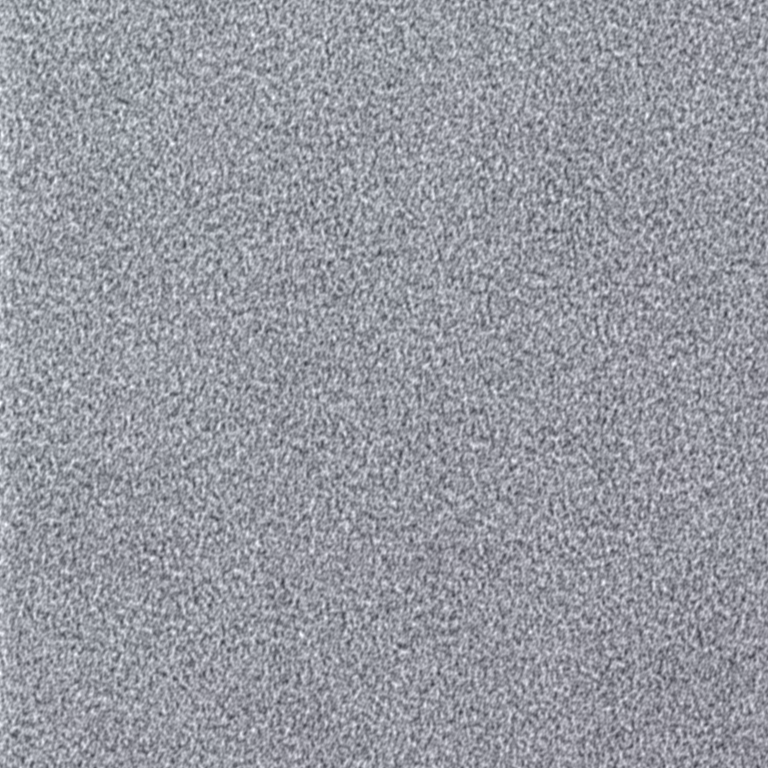
This texture is drawn by a WebGL 2 fragment shader. Its source:

```glsl
#version 300 es
precision highp float;
// Short grey carpet pile: fine upright fibre grains with faint broad shading.

uniform vec2 u_resolution;
out vec4 fragColor;

const vec3 PILE_GREY = vec3(0.593, 0.602, 0.634);
const float GRAIN_CONTRAST = 0.44;

// Integer hash of a lattice cell, giving a value in 0..1
float hashCell(ivec2 cell, uint seed) {
    uvec2 q = uvec2(cell) * uvec2(1597u, 3812u) + seed * 7919u;
    uint h = q.x * 747796u + (q.y ^ (q.x >> 3)) * 277803u;
    h = (h ^ (h >> 15)) * 739981u;
    h = (h ^ (h >> 13)) * 668265u;
    h ^= h >> 16;
    return float(h & 65535u) / 65536.0;
}

// Dot product of a random unit gradient with the offset from its corner
float cornerSlope(ivec2 cell, vec2 offset, uint seed) {
    float angle = 6.28319 * hashCell(cell, seed);
    return dot(vec2(cos(angle), sin(angle)), offset);
}

float gradientNoise(vec2 p, uint seed) {
    ivec2 cell = ivec2(floor(p));
    vec2 f = fract(p);
    vec2 blend = f * f * f * (f * (f * 6.0 - 15.0) + 10.0);
    float bottom = mix(cornerSlope(cell, f, seed),
                       cornerSlope(cell + ivec2(1, 0), f - vec2(1, 0), seed), blend.x);
    float top = mix(cornerSlope(cell + ivec2(0, 1), f - vec2(0, 1), seed),
                    cornerSlope(cell + ivec2(1, 1), f - vec2(1, 1), seed), blend.x);
    return mix(bottom, top, blend.y);
}

vec2 rotate(vec2 p, float angle) {
    float c = cos(angle), s = sin(angle);
    return vec2(c * p.x - s * p.y, s * p.x + c * p.y);
}

// One layer of grains, leaning by an angle
float grainLayer(vec2 p, vec2 density, float lean, uint seed) {
    return gradientNoise(rotate(p, lean) * density, seed);
}

// Tufts lean both ways, with finer fibre ends on top
float pileGrain(vec2 p) {
    float tufts = grainLayer(p, vec2(155.0, 98.0), 0.24, 1u)
                + grainLayer(p, vec2(172.0, 112.0), -0.17, 2u);
    float fibres = grainLayer(p, vec2(245.0, 185.0), 0.45, 3u);
    return 0.58 * tufts + 0.56 * fibres;
}

// Broad worn patches and a gentle fall of light
float broadShade(vec2 p) {
    float patches = 0.030 * gradientNoise(p * vec2(6.0, 5.0), 4u)
                  + 0.045 * gradientNoise(p * vec2(26.0, 20.0), 5u);
    float light = 0.025 * (p.y - p.x);
    float paleEdge = 0.07 * (1.0 - smoothstep(0.0, 0.025, p.x));
    return patches + light + paleEdge;
}

// Cool at the upper left, slightly mauve at the lower right
vec3 tintShift(vec2 p) {
    float warmth = 0.5 * (p.x - p.y) + 0.5 * gradientNoise(p * 9.0, 6u);
    return warmth * vec3(0.012, -0.008, 0.004);
}

void main() {
    vec2 p = gl_FragCoord.xy / u_resolution;
    float shade = GRAIN_CONTRAST * pileGrain(p) + broadShade(p);
    vec3 colour = PILE_GREY + shade + tintShift(p);
    fragColor = vec4(clamp(colour, 0.0, 1.0), 1.0);
}
```
